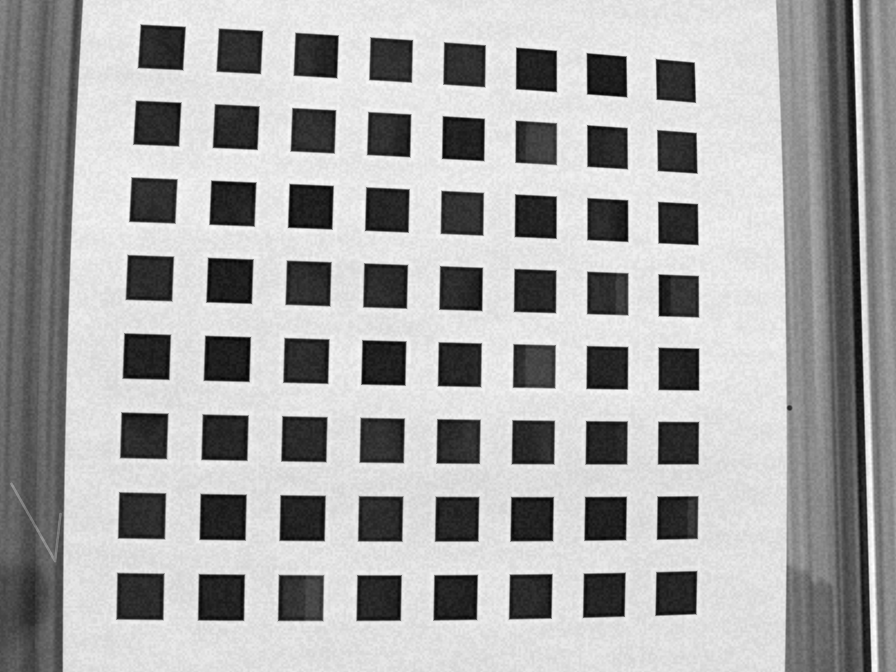
This pattern is drawn by a Shadertoy shader. Its source:

```glsl
// Printed calibration sheet: 8 x 8 dark squares, bowed by a lens, between streaked grey frames.

const float COUNT = 8.0;        // squares across and down
const float HALF_SIDE = 0.285;  // half a square, in grid cells
const float PITCH = 0.113;      // one grid cell, in canvas heights

float hash(vec2 p) {
    vec3 q = fract(vec3(p.xyx) * 0.1031);
    q += dot(q, q.yzx + 33.33);
    return fract((q.x + q.y) * q.z);
}

float noise(vec2 p) {
    vec2 i = floor(p), f = fract(p);
    f = f * f * (3.0 - 2.0 * f);
    return mix(mix(hash(i), hash(i + vec2(1, 0)), f.x),
               mix(hash(i + vec2(0, 1)), hash(i + vec2(1, 1)), f.x), f.y);
}

float segment(vec2 p, vec2 a, vec2 b) {
    vec2 d = b - a;
    return length(p - a - d * clamp(dot(p - a, d) / dot(d, d), 0.0, 1.0));
}

// Blend to the next tone once x passes an edge
float step_tone(float tone, float next, float x, float edge, float soft) {
    return mix(tone, next, smoothstep(edge - soft, edge + soft, x));
}

// Sheet coordinates (-1..1 between outer square centres) to canvas, y down
vec2 lens(vec2 g) {
    float s = g.x, t = g.y;
    return vec2(
        0.6293 + 0.3948 * s - 0.0137 * s * s + t * (0.0082 * s - 0.0078) - 0.0042 * s * t * t,
        0.4844 + 0.0113 * s - 0.0009 * s * s + t * (0.3984 - 0.0137 * s - 0.0035 * s * s) + 0.0069 * t * t);
}

// Fixed-point inverse of the lens
vec2 unlens(vec2 p) {
    vec2 g = vec2(0.0);
    for (int i = 0; i < 6; i++) g += (p - lens(g)) / vec2(0.3948, 0.3984);
    return g;
}

float left_frame(vec2 p, float soft) {
    float x = p.x - 0.03 * (1.0 - p.y) * (1.0 - p.y);
    float tone = mix(0.46, 0.33, p.y);
    tone = step_tone(tone, tone - 0.06, x, 0.028, 0.003);
    tone = step_tone(tone, tone + 0.07, x, 0.052, soft);
    tone = step_tone(tone, 0.30, x, 0.080, 0.006);
    tone += 0.12 * (noise(vec2(x * 130.0, p.y * 2.0)) - 0.5);
    tone -= 0.10 * smoothstep(0.5, 0.8, noise(p * vec2(20.0, 9.0) + 4.0)) * smoothstep(0.7, 0.9, p.y);
    // Scratches
    float scratch = min(segment(p, vec2(0.017, 0.72), vec2(0.082, 0.835)),
                        segment(p, vec2(0.082, 0.835), vec2(0.09, 0.765)));
    return tone + 0.17 * (1.0 - smoothstep(0.001, 0.001 + soft, scratch));
}

float right_frame(vec2 p, float soft) {
    float x = p.x - 0.028 * p.y;
    float tone = mix(0.62, 0.52, p.y);
    float torn = 0.82 + 0.5 * (p.x - 1.17) + 0.02 * noise(vec2(p.x * 90.0, 3.0));
    tone = mix(tone, 0.42, smoothstep(torn, torn + 0.015, p.y));
    tone = step_tone(tone, 0.40, x, 1.215, 0.003);
    tone = step_tone(tone, 0.28, x, 1.229, 0.003);
    tone = step_tone(tone, 0.37, x, 1.243, 0.004);
    tone = step_tone(tone, 0.13, x, 1.257, 0.003);
    tone = step_tone(tone, 0.93, x, 1.269, soft);
    tone = step_tone(tone, 0.42, x, 1.279, 0.003);
    tone = step_tone(tone, 0.58, x, 1.291, 0.004);
    return tone + 0.15 * (noise(vec2(x * 170.0, p.y * 2.5)) - 0.5);
}

float paper(vec2 p) {
    float tone = 0.895 - 0.025 * smoothstep(0.45, 0.9, p.y);
    tone += 0.035 * (noise(p * vec2(4.0, 7.0)) - 0.5);
    return tone + 0.025 * (noise(p * vec2(16.0, 45.0)) - 0.5);
}

// Ink with uneven density and an occasional upright reflection
float ink(vec2 p, vec2 id, vec2 q) {
    float tone = 0.115 + 0.045 * hash(id + 7.0);
    tone += 0.05 * smoothstep(0.45, 0.8, noise(p * vec2(18.0, 9.0)));
    float split = 0.3 * (hash(id + 21.0) - 0.5);
    float glare = step(0.88, hash(id + 52.0)) * smoothstep(-0.02, 0.02, q.x - split);
    return tone + 0.08 * glare;
}

void mainImage(out vec4 fragColor, in vec2 fragCoord) {
    vec2 p = fragCoord / iResolution.y;
    p.x += 0.5 * (4.0 / 3.0 - iResolution.x / iResolution.y);
    p.y = 1.0 - p.y;
    float soft = max(1.0 / iResolution.y, 0.0018);

    // Repeating squares
    vec2 grid = (unlens(p) + 1.0) * 0.5 * (COUNT - 1.0);
    vec2 id = clamp(floor(grid + 0.5), 0.0, COUNT - 1.0);
    vec2 q = grid - id;
    float d = (max(abs(q.x), abs(q.y)) - HALF_SIDE) * PITCH;
    float rim = exp(-pow((d + 0.0035) / 0.0025, 2.0));
    float halo = exp(-pow((d - 0.004) / 0.003, 2.0));
    float tone = mix(ink(p, id, q) - 0.07 * rim, paper(p) + 0.03 * halo, smoothstep(-soft, soft, d));

    // Frames beside the curved sheet edges
    float left = 0.0935 + 0.03 * (1.0 - p.y) * (1.0 - p.y);
    float right = 1.171 - 0.033 * (p.y - 0.7) * (p.y - 0.7);
    tone = mix(left_frame(p, soft), tone, smoothstep(-soft, soft, p.x - left));
    tone = mix(tone, right_frame(p, soft), smoothstep(-soft, soft, p.x - right));
    tone *= 1.0 - 0.7 * (1.0 - smoothstep(0.002, 0.002 + 2.0 * soft, length(p - vec2(1.175, 0.607))));

    // Fine sensor grain
    tone += 0.07 * (noise(p * 300.0) - 0.5);
    fragColor = vec4(vec3(clamp(tone, 0.0, 1.0)), 1.0);
}
```
